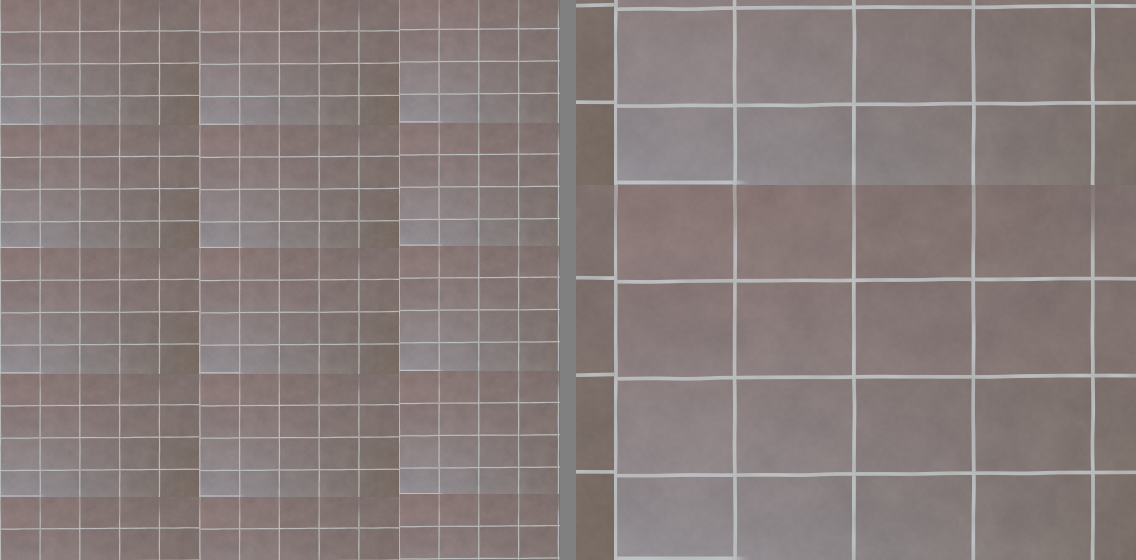
Left, the full canvas; right, a detail of the centre.
Reproduce this texture procedurally as a WebGL 1 fragment shader.

```glsl
precision highp float;
// Mauve ceramic tiles with thin pale grout, laid as repeated patches of 5 by 4 tiles with visible seams.

uniform vec2 u_resolution;

float hash(vec2 p) {
  vec3 q = fract(p.xyx * 0.1031);
  q += dot(q, q.yzx + 33.33);
  return fract((q.x + q.y) * q.z);
}

float noise(vec2 p) {
  vec2 i = floor(p), f = fract(p);
  f = f * f * (3.0 - 2.0 * f);
  return mix(mix(hash(i), hash(i + vec2(1.0, 0.0)), f.x),
             mix(hash(i + vec2(0.0, 1.0)), hash(i + 1.0), f.x), f.y);
}

// Antialiased coverage of a grout line at the given distance from its centre
float grout(float dist, float pixel) {
  return clamp((0.0011 - abs(dist)) / pixel + 0.5, 0.0, 1.0);
}

void main() {
  vec2 uv = gl_FragCoord.xy / u_resolution;
  float pixel = 1.0 / min(u_resolution.x, u_resolution.y);

  // Patch coordinates, y downwards: the third column sits higher, patch heights alternate
  float column = floor(uv.x / 0.3562);
  float down = mod(1.0 - uv.y + 0.0006 + 0.0043 * step(1.5, column), 0.4438);
  float odd = step(0.2238, down);
  float height = mix(0.2238, 0.2200, odd);
  vec2 p = vec2(uv.x - column * 0.3562, down - 0.2238 * odd);
  vec2 q = p / vec2(0.3562, height);

  // Tile grid, tilted slightly and with a faint wobble
  vec2 grid = p + vec2(-0.0007, 0.0065 * p.x);
  grid += 0.0007 * (vec2(noise(p.yx * 45.0), noise(p * 45.0 + 7.0)) - 0.5);
  vec2 cell = grid / vec2(0.0710, 0.0578);
  vec2 tile = clamp(floor(cell), vec2(0.0), vec2(4.0, 3.0));
  vec2 inner = cell - tile;

  // Uneven light: reddish top, bluish lower left, brown lower right
  vec3 top = mix(vec3(0.535, 0.463, 0.455), vec3(0.490, 0.438, 0.428), q.x);
  vec3 bottom = mix(vec3(0.570, 0.555, 0.575), vec3(0.455, 0.405, 0.370), pow(q.x, 1.5));
  vec3 color = mix(top, bottom, pow(q.y, 1.4));

  // Tile shade, cloudy mottling and fine grain
  float cloud = 0.5 * noise(p * 55.0) + 0.3 * noise(p * 120.0 + 3.0) + 0.2 * noise(p * 260.0 + 9.0);
  color += 0.014 * (hash(tile + 4.0) - 0.5) + 0.014 * (inner.y - 0.5);
  color += (cloud - 0.5) * vec3(0.055, 0.052, 0.046);
  color += 0.012 * (noise(p * 500.0) - 0.5);

  // Vertical grout, fading beside the top of the last column
  vec2 nearest = clamp(floor(cell + 0.5), vec2(0.0), vec2(4.0, 3.0));
  float fade = mix(1.0, smoothstep(0.1, 0.9, cell.y), 0.35 + 0.5 * step(3.5, nearest.x));
  float vertical = fade * grout((cell.x - nearest.x) * 0.0710, pixel);

  // Horizontal grout, absent at the patch top and left only under the first tile at the bottom
  float horizontal = step(0.5, nearest.y) * grout((cell.y - nearest.y) * 0.0578, pixel);
  float remnant = 1.0 - smoothstep(0.95, 1.15, cell.x);
  float seam = remnant * grout(p.y - height + 0.0013, pixel);

  float line = max(max(vertical, horizontal), seam);
  line *= 0.78 + 0.22 * noise(p * 90.0 + 20.0);
  color = mix(color, vec3(0.745, 0.760, 0.765), line);

  gl_FragColor = vec4(color, 1.0);
}
```
